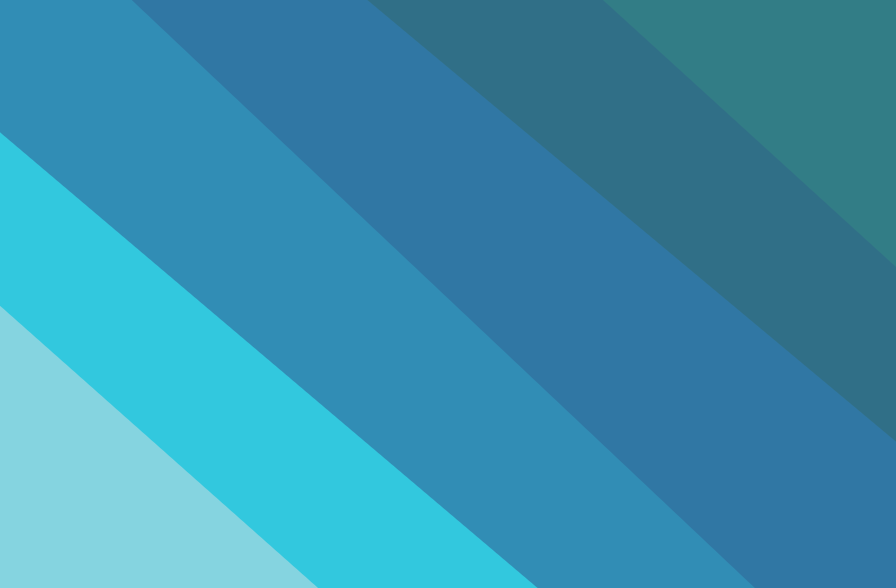
A WebGL 1 fragment shader for this background:

```glsl
precision highp float;

uniform vec2 u_resolution;

// Band colours, from lower left to upper right
#define PALE_AQUA vec3(0.522, 0.831, 0.878)
#define CYAN vec3(0.196, 0.784, 0.871)
#define SKY_BLUE vec3(0.192, 0.553, 0.710)
#define STEEL_BLUE vec3(0.188, 0.467, 0.643)
#define SLATE_TEAL vec3(0.190, 0.437, 0.530)
#define SEA_GREEN vec3(0.196, 0.490, 0.525)

// Band borders: upper end (xy) and lower end (zw) as fractions of the canvas
#define CYAN_EDGE vec4(0.0, 0.480, 0.355, 0.0)
#define SKY_EDGE vec4(0.0, 0.775, 0.600, 0.0)
#define STEEL_EDGE vec4(0.147, 1.0, 0.8425, 0.0)
#define SLATE_EDGE vec4(0.410, 1.0, 1.0, 0.249)
#define GREEN_EDGE vec4(0.673, 1.0, 1.0, 0.546)

// Smooth coverage of the half plane above and right of a border
float beyond(vec2 uv, vec4 border) {
  vec2 scale = vec2(u_resolution.x / u_resolution.y, 1.0);
  vec2 along = (border.zw - border.xy) * scale;
  vec2 normal = normalize(vec2(-along.y, along.x));
  float dist = dot((uv - border.xy) * scale, normal);
  return clamp(dist * u_resolution.y + 0.5, 0.0, 1.0);
}

void main() {
  vec2 uv = gl_FragCoord.xy / u_resolution;

  // Layer each band over the previous one
  vec3 color = PALE_AQUA;
  color = mix(color, CYAN, beyond(uv, CYAN_EDGE));
  color = mix(color, SKY_BLUE, beyond(uv, SKY_EDGE));
  color = mix(color, STEEL_BLUE, beyond(uv, STEEL_EDGE));
  color = mix(color, SLATE_TEAL, beyond(uv, SLATE_EDGE));
  color = mix(color, SEA_GREEN, beyond(uv, GREEN_EDGE));

  gl_FragColor = vec4(color, 1.0);
}
```
